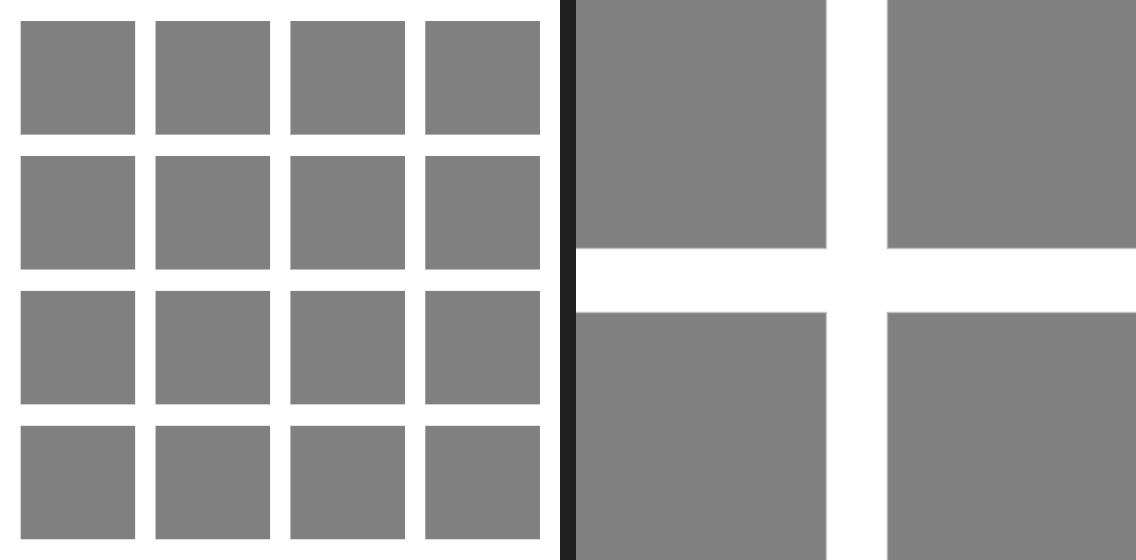
Left: the whole. Right: its middle third, enlarged.
This pattern is drawn by a three.js fragment shader. Its source:

```glsl
// A four by four grid of flat grey tiles on white, with a white margin all round.
// The plane is folded into one cell per tile, and a box distance gives each
// tile its smooth edge. All lengths are fractions of the canvas.

varying vec2 vUv;

const vec2 GRID_COUNT = vec2(4.0);
const vec2 GRID_CENTER = vec2(0.5005, 0.4997);
const vec2 TILE_PITCH = vec2(0.2409);
const vec2 TILE_SIZE = vec2(0.2046, 0.2028);
const float EDGE_SOFTNESS = 0.001;

const vec3 TILE_COLOR = vec3(0.5);
const vec3 GAP_COLOR = vec3(1.0);

// Signed distance to an axis-aligned box centred on the origin
float boxDistance(vec2 p, vec2 halfSize) {
  vec2 d = abs(p) - halfSize;
  return length(max(d, 0.0)) + min(max(d.x, d.y), 0.0);
}

// Offset from the centre of the nearest tile in the finite grid
vec2 tileOffset(vec2 p) {
  vec2 grid = (p - GRID_CENTER) / TILE_PITCH + 0.5 * GRID_COUNT;
  vec2 cell = clamp(floor(grid), vec2(0.0), GRID_COUNT - 1.0);
  return (grid - cell - 0.5) * TILE_PITCH;
}

void main() {
  float dist = boxDistance(tileOffset(vUv), 0.5 * TILE_SIZE);
  float tileMask = 1.0 - smoothstep(-EDGE_SOFTNESS, EDGE_SOFTNESS, dist);
  gl_FragColor = vec4(mix(GAP_COLOR, TILE_COLOR, tileMask), 1.0);
}
```
